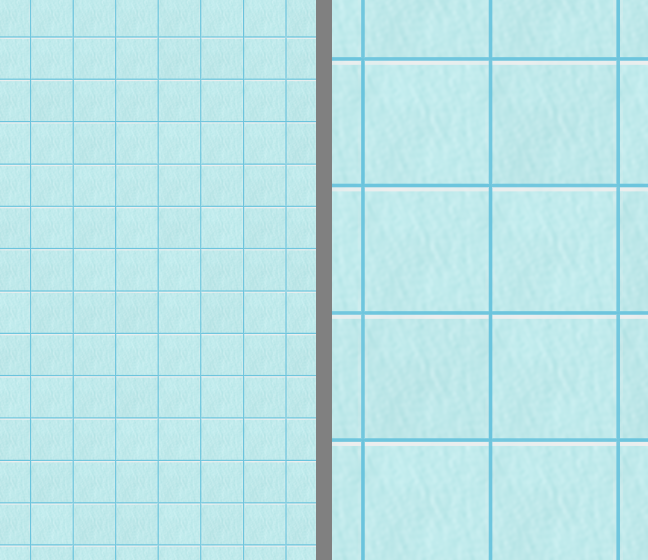
Left: the whole. Right: its middle third, enlarged.
This pattern is drawn by a Shadertoy shader. Its source:

```glsl
// Pale aqua leather tiles divided by thin blue seams with worn white highlights.

float hash(vec2 p) {
    vec3 q = fract(vec3(p.xyx) * 0.1031);
    q += dot(q, q.yzx + 33.33);
    return fract((q.x + q.y) * q.z);
}

float noise(vec2 p) {
    vec2 i = floor(p), f = fract(p);
    f = f * f * (3.0 - 2.0 * f);
    return mix(mix(hash(i), hash(i + vec2(1, 0)), f.x),
               mix(hash(i + vec2(0, 1)), hash(i + vec2(1, 1)), f.x), f.y);
}

// Leather height: slanted wrinkles over smaller pebbles
float grain(vec2 p) {
    vec2 slanted = vec2(dot(p, vec2(0.9, -0.44)), dot(p, vec2(0.44, 0.9)));
    return 0.7 * noise(slanted * vec2(170.0, 75.0) + 40.0)
         + 0.3 * noise(p * 210.0 + 90.0);
}

// Antialiased coverage of the interval from a to b
float band(float d, float a, float b, float pixel) {
    return clamp((min(d - a, b - d)) / pixel + 0.5, 0.0, 1.0);
}

void mainImage(out vec4 fragColor, in vec2 fragCoord) {
    // Measure from the top left, in canvas widths
    float pixel = 1.0 / iResolution.x;
    vec2 p = vec2(fragCoord.x, iResolution.y - fragCoord.y) * pixel;

    vec2 pitch = vec2(0.1347, 0.134);
    vec2 grid = (p - vec2(0.097, 0.1168)) / pitch;
    vec2 tile = floor(grid), seam = round(grid);
    vec2 local = fract(grid) * pitch;

    // Embossed leather, lit from the upper left
    float relief = grain(local) - grain(local + vec2(0.0028, 0.0014));
    float tone = 0.012 * (hash(tile + 20.0) - 0.5)
               + 0.02 * (noise(local * 28.0 + 7.0) - 0.5);
    vec3 color = vec3(0.75, 0.914, 0.92) + tone + relief * vec3(0.12, 0.055, 0.055);

    // Signed distance to the nearest seams, each laid slightly unevenly
    vec2 jitter = vec2(hash(vec2(seam.x, 5.0)), hash(vec2(seam.y, 9.0))) - 0.5;
    vec2 d = (grid - seam) * pitch - jitter * 0.0012;

    // White highlights: strong below the rows, faint and worn beside the columns
    float wearX = (0.15 + 0.3 * hash(vec2(seam.x, 31.0))) * noise(vec2(seam.x * 7.0, p.y * 45.0));
    float wearY = 0.7 + 0.3 * noise(vec2(p.x * 45.0, seam.y * 7.0));
    float edgeX = max(band(d.x, -0.0055, -0.001, pixel), band(d.x, 0.001, 0.005, pixel));
    float edgeY = band(d.y, 0.001, 0.0062, pixel);
    color = mix(color, vec3(0.93, 0.935, 0.935), max(edgeX * wearX, edgeY * wearY));

    // Blue seams with a little fading from tile to tile
    vec2 ink = vec2(band(d.x, -0.0019, 0.0019, pixel), band(d.y, -0.0019, 0.0019, pixel));
    ink *= 0.88 + 0.12 * vec2(hash(vec2(seam.x, tile.y) + 50.0), hash(vec2(tile.x, seam.y) + 70.0));
    color = mix(color, vec3(0.41, 0.765, 0.865), max(ink.x, ink.y));

    fragColor = vec4(color, 1.0);
}
```
